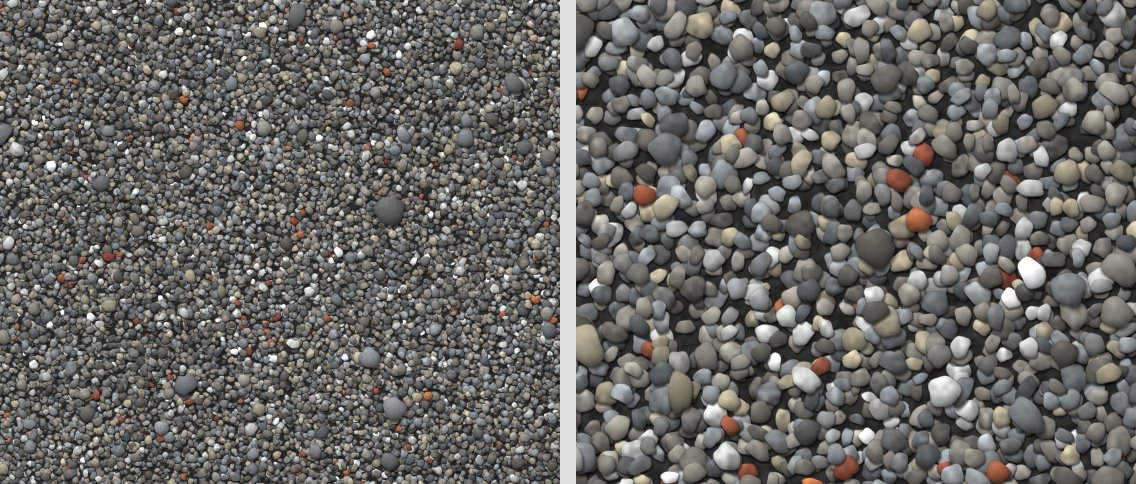
Left, the full canvas; right, a detail of the centre.
Write a WebGL 2 fragment shader that draws this texture.

```glsl
#version 300 es
precision highp float;
precision highp int;

uniform vec2 u_resolution;
out vec4 fragColor;

#define LAYERS 5
#define GAP_COLOUR vec3(0.16, 0.16, 0.155)
#define DARK_TONE 0.34
#define PALE_TONE 0.63
#define LIGHT normalize(vec3(-0.25, 0.62, 0.78))
#define SHADOW_REACH 0.24
#define SHADOW_DEPTH 0.58
#define GRIT 0.42
#define TAN_SHARE 0.10
#define RUST_SHARE 0.014
#define PALE_SHARE 0.07
#define WHITE_SHARE 0.009

// Fine gravel first, large pebbles last; sizes in canvas heights.
const float CELLS[LAYERS] = float[](80.0, 62.0, 44.0, 26.0, 11.0);
const float DENSITY[LAYERS] = float[](1.0, 0.82, 0.36, 0.13, 0.08);
const float MIN_RADIUS[LAYERS] = float[](0.45, 0.38, 0.30, 0.28, 0.19);
const float MAX_RADIUS[LAYERS] = float[](0.72, 0.62, 0.50, 0.44, 0.34);

vec3 hash3(vec2 cell, int salt) {
    uvec3 v = uvec3(ivec3(ivec2(cell), salt) + 4096);
    v = v * 1664525u + 1013904223u;
    v.x += v.y * v.z; v.y += v.z * v.x; v.z += v.x * v.y;
    v ^= v >> 16u;
    v.x += v.y * v.z; v.y += v.z * v.x; v.z += v.x * v.y;
    return vec3(v >> 8u) / 16777216.0;
}

float noise(vec2 p) {
    vec2 i = floor(p), f = fract(p);
    f = f * f * (3.0 - 2.0 * f);
    float low = mix(hash3(i, 91).x, hash3(i + vec2(1, 0), 91).x, f.x);
    float high = mix(hash3(i + vec2(0, 1), 91).x, hash3(i + vec2(1, 1), 91).x, f.x);
    return mix(low, high, f.y);
}

mat2 rotation(float angle) {
    float c = cos(angle), s = sin(angle);
    return mat2(c, s, -s, c);
}

// Mostly grey stone, with a few tan, rust, pale and white ones.
vec3 stoneColour(vec3 h, float smoothness) {
    vec3 tint = mix(vec3(1.03, 1.0, 0.94), vec3(0.96, 1.0, 1.03), smoothstep(0.4, 0.75, h.y));
    vec3 grey = mix(DARK_TONE, PALE_TONE, h.x) * tint;
    if (smoothness > 0.9) return mix(grey, vec3(0.44, 0.46, 0.48), 0.5);
    if (h.z < RUST_SHARE) return mix(vec3(0.50, 0.27, 0.22), vec3(0.74, 0.45, 0.29), h.x);
    if (h.z < RUST_SHARE + TAN_SHARE) return vec3(0.64, 0.61, 0.52) * (0.8 + 0.35 * h.x);
    if (h.z > 1.0 - WHITE_SHARE) return vec3(1.02, 1.03, 1.04);
    if (h.z > 1.0 - WHITE_SHARE - PALE_SHARE) return vec3(0.77, 0.78, 0.77) * (0.9 + 0.2 * h.x);
    return grey;
}

// Rounded, slightly lumpy outline: 1 on the rim, 0 at the centre.
float outline(vec2 q, float phase) {
    float a = atan(q.y, q.x + 1e-5);
    vec2 s = pow(abs(q) + 1e-5, vec2(2.4));
    float lumps = 0.06 * sin(3.0 * a + phase) + 0.04 * sin(5.0 * a - 2.0 * phase);
    return pow(s.x + s.y, 1.0 / 2.4) * (1.0 + lumps);
}

vec3 scatterStones(vec3 below, vec2 uv, int layer, float speckle) {
    float smoothness = float(layer) / float(LAYERS - 1);
    mat2 turn = rotation(0.5 + 1.3 * float(layer));
    vec2 p = turn * uv * CELLS[layer];
    vec3 light = vec3(turn * LIGHT.xy, LIGHT.z);
    float pixel = CELLS[layer] / u_resolution.y;
    vec2 home = floor(p);

    for (int k = 0; k < 9; k++) {
        vec2 cell = home + vec2(k % 3 - 1, k / 3 - 1);
        vec3 place = hash3(cell, layer * 3);
        if (place.z > DENSITY[layer]) continue;
        vec3 shape = hash3(cell, layer * 3 + 1);
        vec3 tone = hash3(cell, layer * 3 + 2);

        float radius = mix(MIN_RADIUS[layer], MAX_RADIUS[layer], shape.x * shape.x);
        vec2 axes = radius * vec2(1.0, mix(0.58, 0.96, shape.y));
        vec2 offset = p - cell - 0.12 - 0.76 * place.xy;
        mat2 spin = rotation(shape.z * 6.2832);
        float phase = tone.y * 40.0;

        // Cast shadow
        vec2 shadowOffset = offset + light.xy * radius * SHADOW_REACH;
        float shadow = outline(spin * shadowOffset / axes, phase);
        below *= 1.0 - SHADOW_DEPTH * smoothstep(1.22, 0.85, shadow);

        // Sunlit dome
        float d = outline(spin * offset / axes, phase);
        float dome = sqrt(max(1.0 - d * d, 0.0)) + 0.3;
        float lit = max(dot(normalize(vec3(offset / radius, dome)), light), 0.0);
        float grit = GRIT * mix(0.3, 1.0, fract(tone.y * 7.0)) * (1.0 - 0.75 * smoothness);
        vec3 stone = stoneColour(tone, smoothness) * (0.52 + 0.6 * lit);
        stone = stone * (1.0 + grit * speckle) + 0.05 * pow(lit, 24.0);

        float edge = (d - 1.0) * axes.y;
        below = mix(below, stone, smoothstep(0.8 * pixel, -0.8 * pixel, edge));
    }
    return below;
}

void main() {
    vec2 uv = gl_FragCoord.xy / u_resolution.y;
    float speckle = 1.2 * noise(uv * 250.0) + 0.8 * noise(uv * 130.0 + 17.0) - 1.0;
    vec3 colour = GAP_COLOUR * (1.0 + 0.4 * speckle);
    for (int layer = 0; layer < LAYERS; layer++)
        colour = scatterStones(colour, uv, layer, speckle);
    colour *= 0.95 + 0.1 * noise(uv * 4.0);
    fragColor = vec4(clamp(colour, 0.0, 1.0), 1.0);
}
```
